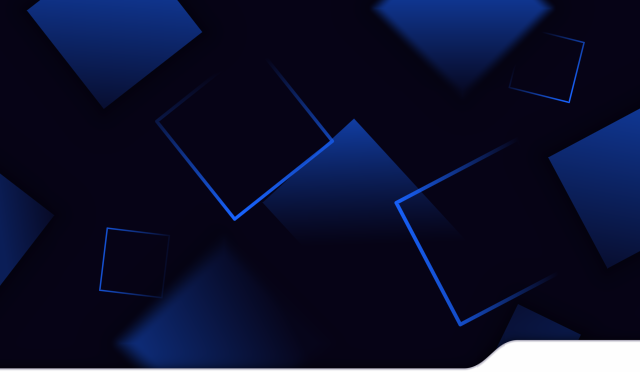
This background is drawn by a WebGL 2 fragment shader. Its source:

```glsl
#version 300 es
precision highp float;

uniform vec2 u_resolution;
out vec4 fragColor;

const vec3 NIGHT = vec3(0.023, 0.012, 0.085);
const vec3 AZURE = vec3(0.095, 0.39, 1.0);

float pixel; // size of one pixel in canvas units

float boxDistance(vec2 p, vec2 center, vec2 halfSize, float angle) {
    float c = cos(angle), s = sin(angle);
    vec2 q = abs(mat2(c, -s, s, c) * (p - center)) - halfSize;
    return length(max(q, 0.0)) + min(max(q.x, q.y), 0.0);
}

// Position along the line from a to b, limited to 0..1
float along(vec2 p, vec2 a, vec2 b) {
    vec2 ab = b - a;
    return clamp(dot(p - a, ab) / dot(ab, ab), 0.0, 1.0);
}

float smoothMin(float a, float b, float k) {
    float h = max(k - abs(a - b), 0.0) / k;
    return min(a, b) - h * h * k * 0.25;
}

// Filled panel with a soft shadow; glow is the opacity of the blue
void panel(inout vec3 color, float d, float blur, float glow) {
    float edge = max(blur, 0.7 * pixel);
    color *= 1.0 - 0.35 * exp(-max(d, 0.0) * 7.0) * smoothstep(0.0, 0.1, glow);
    float cover = 1.0 - smoothstep(-edge, edge, d);
    color = mix(color, mix(NIGHT, AZURE, glow), cover);
}

// Thin outline centred on the border of a shape
void outline(inout vec3 color, float d, float width, float glow) {
    float cover = 1.0 - smoothstep(-0.7 * pixel, 0.7 * pixel, abs(d) - 0.5 * width);
    color = mix(color, AZURE, cover * glow);
}

void main() {
    // Canvas is 7.68 units wide, y runs down from the top edge
    pixel = 7.68 / u_resolution.x;
    vec2 p = vec2(gl_FragCoord.x, u_resolution.y - gl_FragCoord.y) * pixel;
    vec3 color = NIGHT;
    float d;

    // Upper panels
    d = boxDistance(p, vec2(1.375, 0.255), vec2(0.75), -0.663);
    panel(color, d, 0.0, mix(0.55, 0.1, along(p, vec2(1.42, -0.2), vec2(1.3, 1.35))));
    d = boxDistance(p, vec2(5.55, 0.1), vec2(0.74), 0.785);
    panel(color, d, 0.09, mix(0.54, 0.06, along(p, vec2(5.55, -0.05), vec2(5.55, 1.1))));

    // Side panels
    d = boxDistance(p, vec2(7.6, 2.2), vec2(0.755), -0.49);
    panel(color, d, 0.0, mix(0.54, 0.11, along(p, vec2(7.75, 1.3), vec2(7.4, 3.25))));
    d = boxDistance(p, vec2(-0.4, 2.72), vec2(0.75), 0.656);
    panel(color, d, 0.0, mix(0.28, 0.07, along(p, vec2(0.0, 2.7), vec2(0.65, 2.6))));

    // Central panel dissolving downwards
    d = boxDistance(p, vec2(4.41, 2.7), vec2(1.05, 0.745), 0.828);
    float fade = 1.0 - along(p, vec2(4.25, 1.43), vec2(4.3, 2.95));
    color = mix(color, AZURE, 0.6 * pow(fade, 1.2) * (1.0 - smoothstep(-0.7 * pixel, 0.7 * pixel, d)));

    // Lower panels
    d = boxDistance(p, vec2(2.69, 4.12), vec2(0.87), 0.785);
    panel(color, d, 0.15, mix(0.45, 0.02, along(p, vec2(1.6, 4.4), vec2(3.3, 3.5))));
    d = boxDistance(p, vec2(6.41, 4.21), vec2(0.42), 0.453);
    panel(color, d, 0.0, mix(0.13, 0.22, along(p, vec2(6.2, 3.65), vec2(6.5, 4.15))));

    // Large outlines
    d = boxDistance(p, vec2(2.935, 1.575), vec2(0.75), -0.673);
    outline(color, d, 0.04, along(p, vec2(2.9, 0.78), vec2(3.4, 2.45)));
    d = boxDistance(p, vec2(5.87, 2.78), vec2(0.825), -0.484);
    outline(color, d, 0.045, along(p, vec2(6.5, 2.6), vec2(4.86, 3.08)));

    // Small outlines
    d = boxDistance(p, vec2(1.615, 3.155), vec2(0.375), 0.12);
    outline(color, d, 0.018, 0.85 * along(p, vec2(2.08, 3.2), vec2(1.2, 3.1)));
    d = boxDistance(p, vec2(6.56, 0.78), vec2(0.37), 0.245);
    outline(color, d, 0.018, along(p, vec2(6.49, 0.39), vec2(7.07, 0.86)));

    // White footer with a rounded step and a grey rim
    float ramp = smoothMin(4.42, 4.25 - 0.9 * (p.x - 5.89), 0.12);
    float top = -smoothMin(-4.08, -ramp, 0.12);
    float slope = abs(p.x - 5.89) < 0.17 ? 1.34 : 1.0;
    d = (top - p.y) / slope;
    color *= 1.0 - 0.4 * exp(-max(d, 0.0) * 18.0);
    vec3 footer = mix(vec3(0.72, 0.71, 0.77), vec3(0.995), smoothstep(0.0, 0.035, -d));
    color = mix(color, footer, 1.0 - smoothstep(-0.7 * pixel, 0.7 * pixel, d));

    fragColor = vec4(color, 1.0);
}
```
